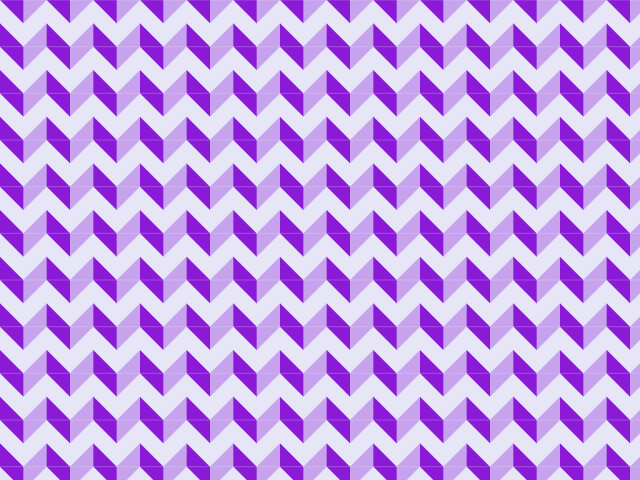
Reproduce this pattern procedurally as a Shadertoy shader.

```glsl
const float TILE = 7.0 / 72.0;        // tile side, in canvas heights
const float SEAM_HALF_WIDTH = 0.011;  // in tiles
const float SEAM_OPACITY = 0.25;
const vec3 PALE = vec3(0.90, 0.90, 0.97);
const vec3 LILAC = vec3(0.78, 0.64, 0.93);
const vec3 VIOLET = vec3(0.54, 0.10, 0.84);

// Signed distance to half-period stripes, positive where fract(t) < 0.5
float stripe(float t) {
    return 0.25 - abs(fract(t + 0.25) - 0.5);
}

// Antialiased coverage of a signed distance
float cover(float dist, float pixel) {
    return clamp(0.5 + dist / pixel, 0.0, 1.0);
}

void mainImage(out vec4 fragColor, in vec2 fragCoord) {
    // Tile space, anchored at the top left with y running down
    vec2 p = vec2(fragCoord.x, iResolution.y - fragCoord.y) / (iResolution.y * TILE);
    float pixel = 1.0 / (iResolution.y * TILE);

    // Chevron bands: a triangle wave shifts horizontal stripes
    float zigzag = abs(fract(p.x) - 0.5);
    float band = cover(stripe(p.y + zigzag) * inversesqrt(2.0), pixel);

    // Alternating dark and light faces
    vec3 face = mix(LILAC, VIOLET, cover(stripe(p.x), pixel));

    // Faint seam where tiles meet vertically
    float seamDist = abs(fract(p.y + 0.5) - 0.5);
    float seam = cover(SEAM_HALF_WIDTH - seamDist, pixel);
    face = mix(face, PALE, SEAM_OPACITY * seam);

    fragColor = vec4(mix(PALE, face, band), 1.0);
}
```
